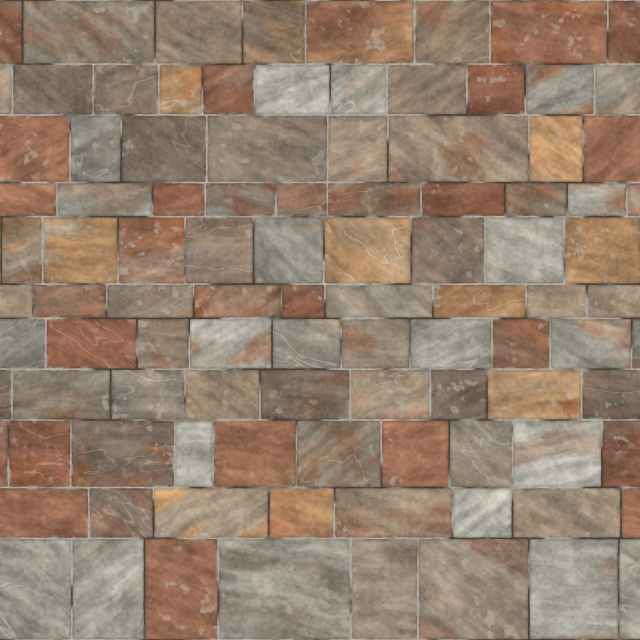
This texture is drawn by a WebGL 2 fragment shader. Its source:

```glsl
#version 300 es
precision highp float;
// Coursed slate wall: eleven rows of uneven, mineral-stained stones with thin joints.
uniform vec2 u_resolution;
out vec4 outColor;

const int COURSES = 11;
// Course heights from the top down, and the number of stones in each
const float HEIGHT_UNITS = 768.0;
const float HEIGHTS[COURSES] = float[](77., 61., 81., 41., 81., 41., 61., 61., 81., 61., 122.);
const float COUNTS[COURSES] = float[](7., 10., 7., 9., 9., 8., 9., 8., 9., 7., 7.);

const float JOINT_JITTER = 0.62;   // share of a mean stone width
const float HALF_GAP = 0.0012;
const float EDGE_WOBBLE = 0.0016;
const float CORNER_RADIUS = 0.003;
const float GRAIN_STRENGTH = 0.20;
const float STREAK_STRENGTH = 0.22;
const float LICHEN_AMOUNT = 0.55;

const int KINDS = 8;
const vec3 STONES[KINDS] = vec3[](
    vec3(0.54, 0.37, 0.29),   // rust
    vec3(0.58, 0.41, 0.32),   // red brown
    vec3(0.58, 0.56, 0.52),   // grey
    vec3(0.56, 0.51, 0.45),   // olive
    vec3(0.50, 0.44, 0.39),   // umber
    vec3(0.69, 0.54, 0.39),   // ochre
    vec3(0.66, 0.65, 0.61),   // pale grey
    vec3(0.60, 0.53, 0.45));  // taupe
const vec3 IRON = vec3(0.60, 0.38, 0.25);
const vec3 LICHEN = vec3(0.73, 0.71, 0.67);
const vec3 MORTAR_LIGHT = vec3(0.68, 0.66, 0.62);
const vec3 MORTAR_DARK = vec3(0.29, 0.26, 0.23);

float hash(vec2 p) {
    return fract(sin(dot(p, vec2(127.1, 311.7))) * 43758.5453);
}

float noise(vec2 p) {
    vec2 i = floor(p), f = fract(p);
    f = f * f * (3.0 - 2.0 * f);
    return mix(mix(hash(i), hash(i + vec2(1, 0)), f.x),
               mix(hash(i + vec2(0, 1)), hash(i + vec2(1, 1)), f.x), f.y);
}

float fbm(vec2 p) {
    float sum = 0.0, weight = 0.533;
    for (int i = 0; i < 4; i++) {
        sum += weight * noise(p);
        p = mat2(1.6, 1.2, -1.2, 1.6) * p + 7.3;
        weight *= 0.5;
    }
    return sum;
}

// Horizontal position of a vertical joint; wraps around the canvas
float joint(float index, float row, float count) {
    float shift = hash(vec2(mod(index, count), row + 3.0)) - 0.5;
    return (index + hash(vec2(row, 17.0)) + JOINT_JITTER * shift) / count;
}

vec3 stoneColor(vec2 p, vec2 id) {
    vec2 seed = 40.0 * vec2(hash(id + 1.7), hash(id + 5.2));
    float angle = mix(-0.75, 0.65, hash(id + 9.1));
    float c = cos(angle), s = sin(angle);
    vec2 q = mat2(c, -s, s, c) * p;
    q += 0.035 * (vec2(fbm(p * 9.0 + seed), fbm(p * 9.0 - seed)) - 0.5);

    // Base mineral with a second one laid in bands and patches
    vec3 base = STONES[int(hash(id + 2.3) * float(KINDS))];
    vec3 second = STONES[int(hash(id + 7.9) * float(KINDS))];
    float patches = fbm(q * vec2(8.0, 24.0) + seed);
    vec3 color = mix(base, second, 0.75 * hash(id + 4.4) * smoothstep(0.42, 0.66, patches));
    float iron = smoothstep(0.52, 0.72, fbm(q * vec2(12.0, 22.0) - seed));
    color = mix(color, IRON, 0.65 * iron * smoothstep(0.35, 0.9, hash(id + 6.6)));

    // Layered streaks, fine veins and rough grain
    float streak = fbm(q * vec2(18.0, 85.0) + seed) - 0.5;
    float grain = 0.6 * noise(p * 230.0 + seed) + 0.4 * noise(p * 105.0 - seed) - 0.5;
    float cloud = fbm(p * 25.0 + seed) - 0.5;
    color *= 1.0 + 2.0 * STREAK_STRENGTH * streak + GRAIN_STRENGTH * grain + 0.35 * cloud;
    float vein = abs(fbm(q * vec2(5.0, 17.0) + seed.yx) - 0.5);
    color += 0.10 * (1.0 - smoothstep(0.0, 0.012, vein)) * step(0.6, hash(id + 8.8));
    color *= mix(0.92, 1.08, hash(id + 3.6));

    // Pale weathering: small flecks gathered in worn areas
    float worn = smoothstep(0.40, 0.68, fbm(p * 14.0 + seed.yx));
    float fleck = smoothstep(0.60, 0.76, fbm(p * 75.0 + seed));
    return mix(color, LICHEN, LICHEN_AMOUNT * fleck * (0.25 + 0.75 * worn));
}

void main() {
    vec2 p = gl_FragCoord.xy / u_resolution;
    float pixel = 1.0 / min(u_resolution.x, u_resolution.y);
    float depth = 1.0 - p.y;

    // Find the course
    int row = 0;
    float top = 0.0;
    for (int i = 0; i < COURSES - 1; i++) {
        float next = top + HEIGHTS[i] / HEIGHT_UNITS;
        if (depth < next) break;
        top = next;
        row = i + 1;
    }
    float height = HEIGHTS[row] / HEIGHT_UNITS, count = COUNTS[row], r = float(row);

    // Find the stone between two jittered joints
    float index = floor(p.x * count - hash(vec2(r, 17.0)));
    if (p.x < joint(index, r, count)) index -= 1.0;
    else if (p.x >= joint(index + 1.0, r, count)) index += 1.0;
    float left = joint(index, r, count), right = joint(index + 1.0, r, count);
    vec2 id = vec2(mod(index, count), r);

    // Rounded box distance with a chipped outline
    vec2 halfSize = 0.5 * vec2(right - left, height) - HALF_GAP;
    vec2 local = vec2(p.x - 0.5 * (left + right), depth - top - 0.5 * height);
    vec2 d = abs(local) - halfSize + CORNER_RADIUS;
    float dist = length(max(d, 0.0)) + min(max(d.x, d.y), 0.0) - CORNER_RADIUS;
    dist += EDGE_WOBBLE * (fbm(p * 70.0 + id * 3.1) - 0.45);

    // Worn rims, then joints that alternate between mortar and shadow
    vec3 color = stoneColor(p, id);
    color *= 1.0 - 0.13 * smoothstep(-0.005, 0.0, dist);
    float filled = smoothstep(0.36, 0.56, fbm(p * 16.0 + 31.0));
    vec3 mortar = mix(MORTAR_DARK, MORTAR_LIGHT, filled);
    mortar *= 0.92 + 0.16 * noise(p * 180.0);
    float smear = filled * smoothstep(-0.005, 0.0, dist) * smoothstep(0.5, 0.65, fbm(p * 60.0));
    color = mix(color, MORTAR_LIGHT, 0.6 * smear);
    color = mix(color, mortar, smoothstep(-0.7 * pixel, 0.7 * pixel, dist));
    outColor = vec4(clamp(color, 0.0, 1.0), 1.0);
}
```
